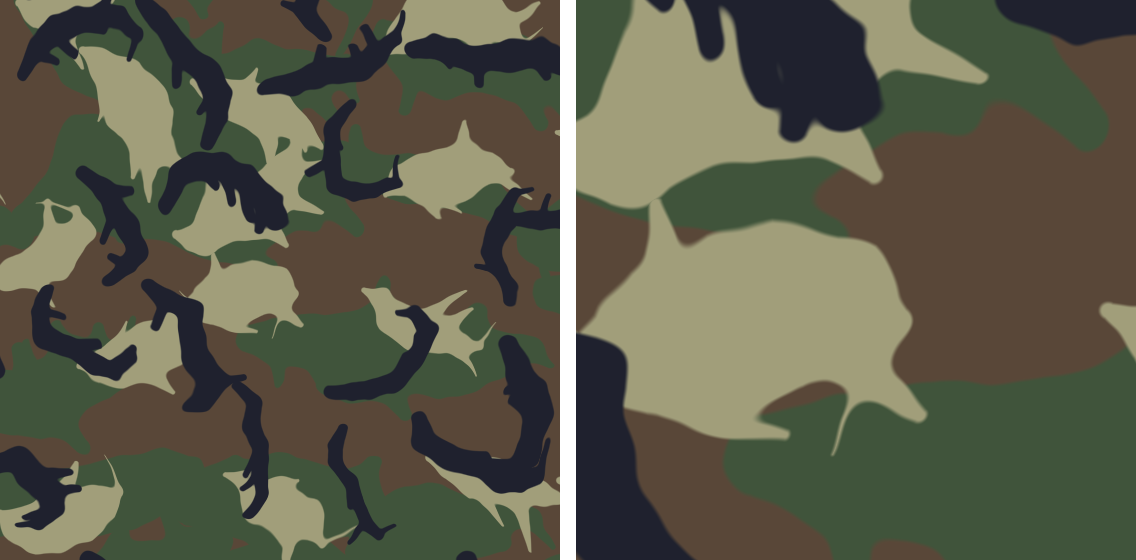
Left, the full canvas; right, a detail of the centre.
Give the GLSL for this pattern, as a Shadertoy shader.

```glsl
// Woodland camouflage: green, tan and black branching blots on a brown ground.

#define BROWN vec3(0.35, 0.28, 0.22)
#define GREEN vec3(0.25, 0.33, 0.23)
#define TAN   vec3(0.63, 0.62, 0.48)
#define BLACK vec3(0.12, 0.13, 0.18)
#define BEND_WARP   0.045   // slow distortion of whole blots
#define EDGE_WARP   0.009   // lobes along the outlines
#define RIPPLE_WARP 0.003   // small ripples on the outlines
#define EDGE_SOFTNESS 0.0016
#define JOINTS 6

// One family of blots; lengths in canvas heights, angles in radians.
struct Layer {
    vec2 grid;      // blots per canvas
    float len;      // length of the spine
    float radius;   // half width at the middle
    float taper;    // relative width at the ends
    float bend;     // largest turn along the spine
    float slant;    // largest tilt from horizontal
    float finger;   // largest reach of side branches
    float seed;
};

float hash(vec2 p) {
    vec3 q = fract(p.xyx * 0.1031);
    q += dot(q, q.yzx + 33.33);
    return fract((q.x + q.y) * q.z);
}

float noise(vec2 p) {
    vec2 i = floor(p), f = fract(p);
    f = f * f * (3.0 - 2.0 * f);
    return mix(mix(hash(i), hash(i + vec2(1, 0)), f.x),
               mix(hash(i + vec2(0, 1)), hash(i + vec2(1, 1)), f.x), f.y);
}

vec2 wobble(vec2 p) {
    return vec2(noise(p + 50.0), noise(p + 87.0)) - 0.5;
}

vec2 direction(float angle) {
    return vec2(cos(angle), sin(angle));
}

float smoothMin(float a, float b, float k) {
    float h = max(k - abs(a - b), 0.0) / k;
    return min(a, b) - 0.25 * k * h * h;
}

// Distance to a segment whose radius runs from ra to rb.
float taperedSegment(vec2 p, vec2 a, vec2 b, float ra, float rb) {
    vec2 ab = b - a;
    float h = clamp(dot(p - a, ab) / dot(ab, ab), 0.0, 1.0);
    return length(p - a - ab * h) - mix(ra, rb, h);
}

float spineRadius(float t, float radius, float taper) {
    return radius * mix(taper, 1.0, sin(3.14159 * t));
}

// Distance to one curved spine with fingers, centred on the origin.
float blot(vec2 p, vec2 id, Layer l) {
    float tilt = l.slant * (2.0 * hash(id + 1.3) - 1.0);
    float turn = l.bend * (2.0 * hash(id + 2.7) - 1.0);
    float radius = l.radius * mix(0.75, 1.25, hash(id + 4.1));
    float stepLen = l.len * mix(0.8, 1.2, hash(id + 5.9)) / float(JOINTS);
    vec2 a = -0.5 * stepLen * float(JOINTS) * direction(tilt);
    float d = 1.0;
    for (int k = 0; k < JOINTS; k++) {
        vec2 key = id + 7.3 * float(k + 1);
        float t = float(k) / float(JOINTS), t2 = float(k + 1) / float(JOINTS);
        float angle = tilt + turn * (t - 0.4) + 0.9 * (hash(key) - 0.5);
        vec2 b = a + stepLen * direction(angle);
        float ra = spineRadius(t, radius, l.taper);
        float rb = spineRadius(t2, radius, l.taper);
        d = smoothMin(d, taperedSegment(p, a, b, ra, rb), 0.3 * radius);

        // fingers grow mostly on the inside of the curve
        float grow = hash(key + 0.7);
        if (grow > 0.35) {
            float side = hash(key + 1.9) < 0.7 ? sign(turn) : -sign(turn);
            float spread = side * mix(0.6, 1.5, hash(key + 3.1));
            vec2 tip = b + (rb + l.finger * grow) * direction(angle + spread);
            float root = 0.6 * rb;
            float f = taperedSegment(p, b, tip, root, root * l.taper);
            d = smoothMin(d, f, 0.3 * radius);
        }
        a = b;
    }
    return d;
}

// Coverage of a jittered grid of blots with distorted outlines.
float coverage(vec2 p, Layer l) {
    vec2 s = p + l.seed;
    p += BEND_WARP * wobble(s * 7.0) + EDGE_WARP * wobble(s * 24.0)
       + RIPPLE_WARP * wobble(s * 55.0);
    vec2 cell = floor(p * l.grid);
    float reach = 0.8 * l.len + 1.3 * l.radius + l.finger, d = 1.0;
    for (int y = -1; y <= 1; y++)
    for (int x = -1; x <= 1; x++) {
        vec2 c = cell + vec2(x, y), id = c + l.seed;
        vec2 jitter = 0.6 * (vec2(hash(id), hash(id + 11.5)) - 0.5);
        vec2 q = p - (c + 0.5 + jitter) / l.grid;
        if (length(q) < reach) d = min(d, blot(q, id, l));
    }
    float soft = max(EDGE_SOFTNESS, 0.8 / iResolution.y);
    return 1.0 - smoothstep(-soft, soft, d);
}

void mainImage(out vec4 fragColor, in vec2 fragCoord) {
    vec2 p = fragCoord / iResolution.y;
    Layer green = Layer(vec2(3, 4), 0.36, 0.066, 0.40, 1.2, 0.4, 0.06, 23.0);
    Layer tan_  = Layer(vec2(3, 4), 0.27, 0.044, 0.15, 1.8, 0.8, 0.08, 61.0);
    Layer black = Layer(vec2(4, 4), 0.26, 0.021, 0.60, 3.2, 1.6, 0.04, 97.0);
    vec3 color = mix(BROWN, GREEN, coverage(p, green));
    color = mix(color, TAN, coverage(p, tan_));
    color = mix(color, BLACK, coverage(p, black));
    fragColor = vec4(color, 1.0);
}
```
